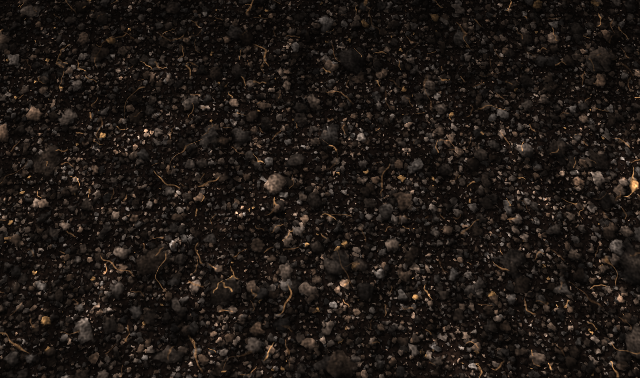
Reproduce this texture procedurally as a Shadertoy shader.

```glsl
const vec3 SHADOW = vec3(0.050, 0.036, 0.029);
const vec3 LOAM = vec3(0.245, 0.190, 0.150);
const vec3 ASH = vec3(0.215, 0.198, 0.185);
const vec3 STRAW = vec3(0.58, 0.43, 0.27);
const vec3 ROOT = vec3(0.40, 0.28, 0.18);
const vec3 LIGHT = vec3(-0.30, 0.60, 0.74);
const int CLOD_LAYERS = 6;
const float FINEST_CLOD = 0.016;
const float CLOD_GROWTH = 1.36;
const float CLOD_THINNING = 0.62;
const float STRAW_SHARE = 0.014;
const float GAIN = 1.28;
const float GRIT_SCALE = 125.0;
const float GRIT_DEPTH = 0.85;
const float HOLLOW_DEPTH = 1.1;
const float TOP_DIMMING = 0.42;

vec4 hash4(vec2 cell, float seed) {
    uvec4 v = uvec4(ivec4(cell, seed, 7.0));
    v = v * 1664525u + 1013904223u;
    for (int i = 0; i < 2; i++) {
        v.x += v.y * v.w;
        v.y += v.z * v.x;
        v.z += v.x * v.y;
        v.w += v.y * v.z;
        v ^= v >> 16u;
    }
    return vec4(v) / 4294967295.0;
}

mat2 rotation(float a) {
    return mat2(cos(a), sin(a), -sin(a), cos(a));
}

float corner(vec2 cell, vec2 offset, float seed) {
    return dot(hash4(cell, seed).xy * 2.0 - 1.0, offset);
}

float gradientNoise(vec2 p, float seed) {
    vec2 i = floor(p), f = p - i;
    vec2 w = f * f * f * (f * (f * 6.0 - 15.0) + 10.0);
    vec2 e = vec2(1.0, 0.0);
    float low = mix(corner(i, f, seed), corner(i + e, f - e, seed), w.x);
    float high = mix(corner(i + e.yx, f - e.yx, seed), corner(i + 1.0, f - 1.0, seed), w.x);
    return mix(low, high, w.y);
}

// Rounded lumps, one per occupied cell; the tallest covers its neighbours
vec3 addClods(vec3 ground, vec2 p, float size, float density, float opacity, float seed) {
    vec2 g = p / size;
    g += 0.40 * vec2(gradientNoise(g * 1.7, seed + 20.0), gradientNoise(g * 1.7, seed + 30.0));
    g += 0.16 * vec2(gradientNoise(g * 4.5, seed + 40.0), gradientNoise(g * 4.5, seed + 50.0));
    float top = -1.0, rim = 9.0, shade = 9.0, radius = 1.0;
    vec2 slope = vec2(0.0);
    vec4 trait = vec4(0.0);
    for (int y = -1; y <= 1; y++)
    for (int x = -1; x <= 1; x++) {
        vec2 cell = floor(g) + vec2(x, y);
        vec4 h = hash4(cell, seed);
        if (h.w > density) continue;
        vec2 d = g - cell - 0.2 - 0.6 * h.xy;
        float r = mix(0.28, 0.66, h.z * h.z);
        mat2 turn = rotation(h.x * 40.0);
        vec2 squash = vec2(1.0, 1.0 + 0.5 * h.y);
        float k = length(turn * d * squash) / r;
        float height = r * (1.0 - k * k);
        shade = min(shade, length(turn * (d + vec2(-0.04, 0.13)) * squash) / r);
        if (height > top) {
            top = height;
            rim = k;
            radius = r;
            slope = d / r;
            trait = hash4(cell, seed + 60.0);
        }
    }
    vec3 normal = vec3(slope, sqrt(max(1.0 - dot(slope, slope), 0.0)));
    float lit = 0.25 + 0.75 * max(dot(normal, LIGHT), 0.0);
    vec3 tint = mix(LOAM, ASH, trait.x) * mix(0.5, 1.9, trait.y * trait.y);
    tint = mix(tint, STRAW, step(1.0 - STRAW_SHARE, trait.z));
    float soft = 0.12 + 1.5 / (iResolution.y * size * radius);
    float cover = 1.0 - smoothstep(1.0 - soft, 1.0, rim);
    ground *= mix(0.5, 1.0, smoothstep(0.85, 1.35, shade));
    return mix(ground, tint * lit, cover * opacity);
}

// Thin curved roots and splinters
vec3 addFibres(vec3 ground, vec2 p, float size, float density, float width, float seed) {
    vec2 g = p / size;
    g += 0.18 * vec2(gradientNoise(g * 3.0, seed + 1.0), gradientNoise(g * 3.0, seed + 2.0));
    float pixel = 1.0 / (iResolution.y * size);
    for (int y = -1; y <= 1; y++)
    for (int x = -1; x <= 1; x++) {
        vec2 cell = floor(g) + vec2(x, y);
        vec4 h = hash4(cell, seed);
        if (h.w > density) continue;
        vec4 trait = hash4(cell, seed + 5.0);
        vec2 d = rotation(h.z * 6.2832) * (g - cell - 0.2 - 0.6 * h.xy);
        float reach = mix(0.15, 0.55, trait.x);
        d.y += (trait.y - 0.5) * 2.2 * (d.x * d.x - 0.1);
        float w = width / size * mix(0.6, 1.4, trait.z);
        float line = 1.0 - smoothstep(w - pixel * 0.5, w + pixel, abs(d.y));
        line *= 1.0 - smoothstep(reach * 0.75, reach, abs(d.x));
        vec3 tint = mix(ROOT, STRAW, trait.w * trait.w * 0.7);
        ground = mix(ground, tint, line * mix(0.25, 0.8, trait.w));
    }
    return ground;
}

void mainImage(out vec4 fragColor, in vec2 fragCoord) {
    vec2 uv = fragCoord / iResolution.y;
    float centre = 0.5 * iResolution.x / iResolution.y;

    // Grains shrink slightly with distance
    vec2 p = vec2((uv.x - centre) * (1.0 + 0.3 * uv.y), uv.y * (1.0 + 0.2 * uv.y));

    vec3 color = SHADOW;
    float size = FINEST_CLOD, density = 1.0;
    for (int i = 0; i < CLOD_LAYERS; i++) {
        float t = float(i) / float(CLOD_LAYERS - 1);
        color = addClods(color, p, size, density, mix(1.0, 0.75, t), 100.0 * float(i + 1));
        size *= CLOD_GROWTH;
        density *= CLOD_THINNING;
    }
    color = addFibres(color, p, 0.055, 0.30, 0.0013, 801.0);
    color = addFibres(color, p, 0.130, 0.28, 0.0016, 901.0);

    // Fine grit, hollows and the darker far edge
    float grit = gradientNoise(p * GRIT_SCALE, 3.0) + 0.6 * gradientNoise(p * GRIT_SCALE * 0.45, 4.0);
    float hollow = gradientNoise(p * 9.0, 5.0) + 0.8 * gradientNoise(p * 24.0, 6.0);
    color *= max(1.0 + GRIT_DEPTH * grit, 0.2) * exp(HOLLOW_DEPTH * hollow);
    color *= GAIN * (1.0 - TOP_DIMMING * smoothstep(0.55, 1.0, uv.y));
    fragColor = vec4(color + SHADOW * 0.25, 1.0);
}
```
